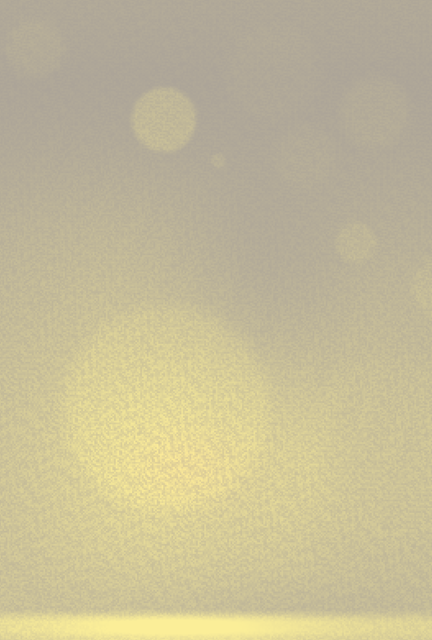
A Shadertoy shader for this background:

```glsl
// Warm golden haze with soft bokeh discs above a bright strip of light.
// A scalar light level is summed from gradients, glows and discs,
// roughened by fine grain, then mapped from warm grey to pale yellow.

const vec3 GREY = vec3(0.668, 0.638, 0.597);
const vec3 YELLOW = vec3(0.985, 0.935, 0.595);
const float GRAIN_CELLS = 390.0;

float hash(vec2 cell) {
    return fract(sin(dot(cell, vec2(127.1, 311.7))) * 43758.5453);
}

// Smoothly interpolated random values on a unit grid
float valueNoise(vec2 p) {
    vec2 cell = floor(p);
    vec2 f = fract(p);
    f = f * f * (3.0 - 2.0 * f);
    float low = mix(hash(cell), hash(cell + vec2(1.0, 0.0)), f.x);
    float high = mix(hash(cell + vec2(0.0, 1.0)), hash(cell + vec2(1.0)), f.x);
    return mix(low, high, f.y);
}

// Elliptical gaussian falloff
float glow(vec2 p, vec2 center, vec2 size) {
    vec2 d = (p - center) / size;
    return exp(-dot(d, d));
}

// Filled circle with a soft rim
float disc(vec2 p, vec2 center, float radius, float blur) {
    return 1.0 - smoothstep(radius - blur, radius + blur, length(p - center));
}

// Broad atmospheric light
float haze(vec2 p) {
    float level = 0.04 + 0.33 * (1.0 - smoothstep(0.28, 0.90, p.y));
    level += 0.035 * smoothstep(0.86, 1.0, p.y);
    level += 0.30 * glow(p, vec2(0.25, 0.27), vec2(0.20, 0.19));
    level += 0.08 * glow(p, vec2(0.15, 0.60), vec2(0.16, 0.15));
    level += 0.09 * glow(p, vec2(0.46, 0.25), vec2(0.07, 0.13));
    level -= 0.09 * glow(p, vec2(0.42, 0.56), vec2(0.11, 0.14));
    level -= 0.09 * glow(p, vec2(0.46, 0.045), vec2(0.30, 0.05));
    return level;
}

// Out-of-focus discs
float bokeh(vec2 p) {
    float level = 0.11 * disc(p, vec2(0.260, 0.362), 0.160, 0.018);
    level += 0.21 * disc(p, vec2(0.256, 0.813), 0.050, 0.007);
    level += 0.09 * disc(p, vec2(0.341, 0.749), 0.011, 0.004);
    level += 0.09 * disc(p, vec2(0.556, 0.621), 0.031, 0.006);
    level += 0.06 * disc(p, vec2(0.055, 0.924), 0.045, 0.012);
    level += 0.06 * disc(p, vec2(0.586, 0.824), 0.054, 0.014);
    level += 0.03 * disc(p, vec2(0.425, 0.885), 0.072, 0.018);
    level += 0.04 * disc(p, vec2(0.475, 0.755), 0.048, 0.020);
    level += 0.07 * disc(p, vec2(0.695, 0.550), 0.050, 0.010);
    level += 0.04 * disc(p, vec2(0.610, 0.295), 0.145, 0.020);
    return level;
}

// Horizontal strip of light along the bottom
float floorLight(vec2 p) {
    float rows = (1.0 - smoothstep(0.026, 0.050, p.y)) * mix(0.65, 1.0, smoothstep(0.0, 0.016, p.y));
    float columns = 0.28 + 0.42 * glow(p, vec2(0.29, p.y), vec2(0.24, 1.0));
    return rows * columns;
}

void mainImage(out vec4 fragColor, in vec2 fragCoord) {
    vec2 p = fragCoord / iResolution.y;
    float light = haze(p) + bokeh(p);
    float strip = floorLight(p);

    // Grain grows with the haze and fades in the strip's bright core
    float grain = valueNoise(p * GRAIN_CELLS) - 0.5;
    float grainAmount = (0.05 + 0.50 * light) * (1.0 - smoothstep(0.35, 0.70, strip));
    float level = clamp(light + strip + grain * grainAmount, 0.0, 1.0);

    vec3 color = mix(GREY, YELLOW, level);
    // Faint peach warmth in the heart of the glow
    color += vec3(0.010, -0.012, 0.0) * glow(p, vec2(0.29, 0.27), vec2(0.09, 0.06));
    fragColor = vec4(color, 1.0);
}
```
